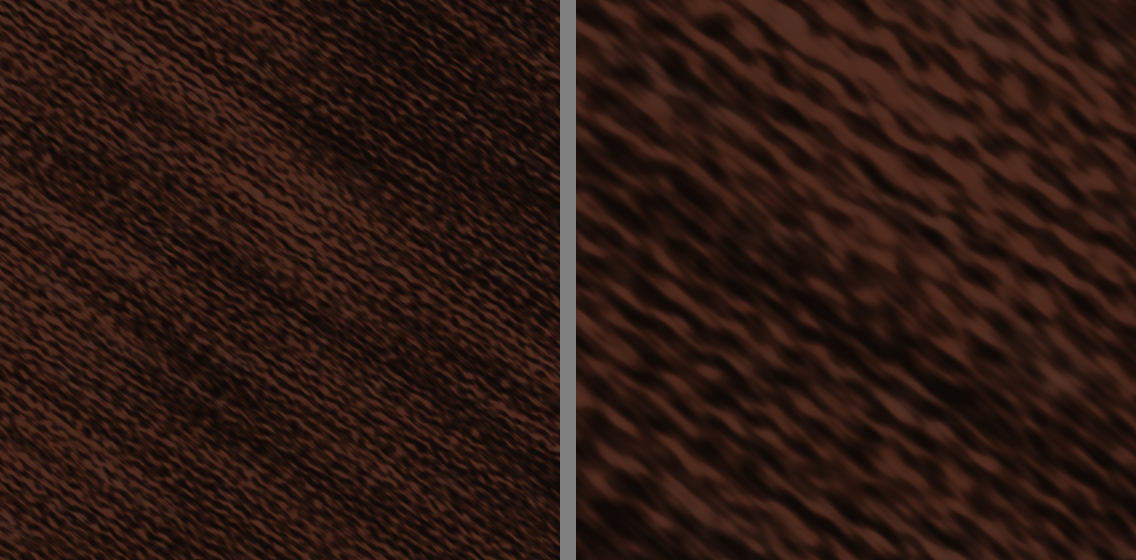
Left: the whole. Right: its middle third, enlarged.
Reproduce this texture procedurally as a WebGL 2 fragment shader.

```glsl
#version 300 es
precision highp float;
// Dark brown woven fibres: slanted, beaded threads with long uneven bands.

uniform vec2 u_resolution;
out vec4 fragColor;

// Pseudo-random unit gradient for a lattice corner
vec2 cornerGradient(vec2 cell) {
  vec3 q = fract(cell.xyx * vec3(0.1031, 0.1030, 0.0973));
  q += dot(q, q.yzx + 33.33);
  float angle = 6.28319 * fract((q.x + q.y) * q.z);
  return vec2(cos(angle), sin(angle));
}

float gradientNoise(vec2 p) {
  vec2 cell = floor(p);
  vec2 f = fract(p);
  vec2 fade = f * f * f * (f * (f * 6.0 - 15.0) + 10.0);
  float a = dot(cornerGradient(cell), f);
  float b = dot(cornerGradient(cell + vec2(1, 0)), f - vec2(1, 0));
  float c = dot(cornerGradient(cell + vec2(0, 1)), f - vec2(0, 1));
  float d = dot(cornerGradient(cell + vec2(1, 1)), f - vec2(1, 1));
  return mix(mix(a, b, fade.x), mix(c, d, fade.x), fade.y);
}

// Coordinates along and across a direction falling to the right
vec2 slant(vec2 p, float angle) {
  float c = cos(angle), s = sin(angle);
  return vec2(c * p.x - s * p.y, s * p.x + c * p.y);
}

// Dark, middle and light brown over a tone from 0 to 1
vec3 brownRamp(float tone) {
  vec3 low = mix(vec3(0.060, 0.036, 0.027), vec3(0.18, 0.092, 0.064), tone * 2.0);
  return mix(low, vec3(0.315, 0.172, 0.127), clamp(tone * 2.0 - 1.0, 0.0, 1.0));
}

void main() {
  vec2 uv = gl_FragCoord.xy / u_resolution;
  vec2 grain = slant(uv, 0.56) + 8.0;
  vec2 twist = slant(uv, 0.72) + 5.0;

  // Threads: parallel ridges, nearly straight, with a small wobble
  float drift = gradientNoise(grain * vec2(2.0, 8.0));
  float wobble = gradientNoise(grain * vec2(46.0, 50.0) + 13.0);
  float threadPhase = grain.y * 58.0 + 0.9 * drift + 0.42 * wobble;
  float ridge = sin(6.28319 * threadPhase);
  float relief = 0.21 + 0.20 * gradientNoise(grain * vec2(3.0, 12.0) + 41.0);

  // Beads and fine strands lying at a slight twist to the threads
  float beads = gradientNoise(twist * vec2(48.0, 92.0) + 3.0);
  float strands = gradientNoise(twist * vec2(40.0, 210.0) + 71.0);

  // Shading: long narrow bands, soft patches and a darker right side
  float bands = gradientNoise(grain * vec2(1.4, 13.0) + 19.0);
  float streaks = gradientNoise(grain * vec2(3.0, 32.0) + 29.0);
  float patches = gradientNoise(grain * vec2(2.0, 4.0) + 57.0);
  float shade = 0.32 * bands + 0.30 * streaks + 0.20 * patches + 0.20 * (0.5 - uv.x);

  float tone = 0.42 + shade + relief * ridge + 0.56 * beads + 0.38 * strands;
  tone = smoothstep(-0.16, 1.14, tone);
  vec3 colour = brownRamp(tone);

  // Faint dusty sheen on some lit fibres
  float dust = smoothstep(0.0, 0.5, gradientNoise(grain * vec2(9.0, 24.0) + 83.0));
  colour += vec3(0.004, 0.020, 0.023) * dust * tone;

  fragColor = vec4(colour, 1.0);
}
```
